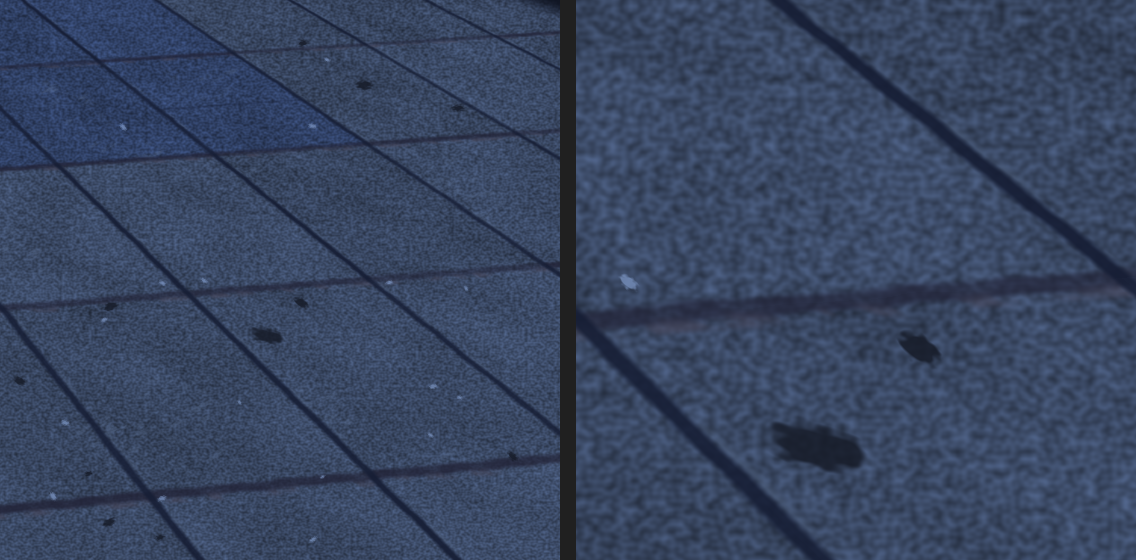
Left, the full canvas; right, a detail of the centre.
A WebGL 2 fragment shader for this texture:

```glsl
#version 300 es
precision highp float;
// Blue-grey paving slabs at dusk, seen obliquely. A projective matrix maps the
// canvas to slab units, where whole numbers are joints; gradient noise adds
// grain, stains and scuffs, and hashed cells scatter debris and pale flecks.

#define JOINT_HALF 0.019
#define JOINT_SOFT 0.008
#define JOINT_WOBBLE 0.012
#define SLAB_VARIATION 0.10
#define GRAIN 0.40
#define STAIN 0.20
#define SCUFF 0.42
#define DEBRIS_CELLS 8.0
#define FLECK_CELLS 15.0

uniform vec2 u_resolution;
out vec4 fragColor;

const vec3 SLAB_GREY = vec3(0.228, 0.285, 0.393);
const vec3 SLAB_BLUE = vec3(0.180, 0.248, 0.400);
const vec3 JOINT_DARK = vec3(0.085, 0.115, 0.205);
const vec3 JOINT_WARM = vec3(0.130, 0.135, 0.215);
const vec3 EDGE_PALE = vec3(0.310, 0.380, 0.500);
const vec3 EDGE_BROWN = vec3(0.275, 0.270, 0.350);
const vec3 DEBRIS = vec3(0.085, 0.105, 0.155);
const vec3 FLECK = vec3(0.480, 0.580, 0.760);

// Slab units to canvas: columns are the along, across and origin terms.
const mat3 SLAB_TO_CANVAS = mat3(
    0.4072, 0.03875, 0.01517,
    -0.2629, 0.43017, 0.21145,
    0.2669, 0.1146, 1.0);

vec2 hash2(vec2 p) {
    vec3 q = fract(p.xyx * vec3(0.1031, 0.1030, 0.0973));
    q += dot(q, q.yzx + 33.33);
    return fract((q.xx + q.yz) * q.zy);
}

float gradientNoise(vec2 p) {
    vec2 i = floor(p), f = p - i;
    vec2 s = f * f * f * (f * (f * 6.0 - 15.0) + 10.0);
    vec4 corner;
    for (int k = 0; k < 4; k++) {
        vec2 o = vec2(k & 1, k >> 1);
        float angle = 6.2832 * hash2(i + o + 71.0).x;
        corner[k] = dot(vec2(cos(angle), sin(angle)), f - o);
    }
    return 1.4 * mix(mix(corner.x, corner.y, s.x), mix(corner.z, corner.w, s.x), s.y);
}

float fbm(vec2 p) {
    float sum = 0.0, amp = 0.5;
    for (int k = 0; k < 4; k++) {
        sum += amp * gradientNoise(p);
        p = mat2(1.6, 1.2, -1.2, 1.6) * p + 9.7;
        amp *= 0.5;
    }
    return sum;
}

float band(float d, float halfWidth, float soft) {
    return 1.0 - smoothstep(halfWidth - soft, halfWidth + soft, abs(d));
}

// Tilted ellipse with a ragged rim; returns coverage.
float blot(vec2 d, vec2 radii, float tilt, float pixel) {
    float c = cos(tilt), s = sin(tilt);
    vec2 e = vec2(c * d.x + s * d.y, c * d.y - s * d.x) / radii;
    float edge = length(e) - 1.0 + 0.35 * gradientNoise(e * 1.8 + tilt * 9.0);
    float soft = 0.15 + pixel / min(radii.x, radii.y);
    return 1.0 - smoothstep(-soft, soft, edge);
}

// One small blot in a share of the cells of a jittered grid.
float scatter(vec2 p, float cells, float share, float size, float seed, float pixel) {
    vec2 id = floor(p * cells);
    vec2 jitter = hash2(id + seed), pick = hash2(id + seed + 37.0);
    vec2 centre = (id + 0.2 + 0.6 * jitter) / cells;
    vec2 radii = size * (0.6 + 0.7 * jitter.y) * vec2(1.4, 0.8);
    return step(pick.x, share) * blot(p - centre, radii, pick.y * 2.0 - 1.3, pixel);
}

void main() {
    vec2 p = gl_FragCoord.xy / u_resolution;
    float pixel = 1.0 / min(u_resolution.x, u_resolution.y);
    vec3 q = inverse(SLAB_TO_CANVAS) * vec3(p, 1.0);
    vec2 flatUv = q.xy / q.z;
    vec2 soft = JOINT_SOFT + 0.8 * vec2(length(vec2(dFdx(flatUv.x), dFdy(flatUv.x))),
                                        length(vec2(dFdx(flatUv.y), dFdy(flatUv.y))));
    vec2 uv = flatUv + JOINT_WOBBLE * vec2(fbm(flatUv * 7.0), fbm(flatUv * 7.0 + 40.0));
    vec2 slab = floor(uv), line = round(uv), d = uv - line;

    // Slab tone: a bluer batch at the far left, then stains and fine grain.
    float blueBatch = step(slab.x, 2.5) * step(1.5, slab.y);
    float tone = 1.0 + SLAB_VARIATION * (hash2(slab + 20.0).x - 0.5);
    tone += STAIN * fbm(flatUv * 2.6 + slab * 5.0);
    tone += GRAIN * (0.65 * gradientNoise(p * vec2(190.0, 230.0))
                   + 0.45 * gradientNoise(p * vec2(90.0, 120.0) + 13.0));
    vec3 color = mix(SLAB_GREY, SLAB_BLUE, 0.85 * blueBatch) * tone;

    // Pale streaked scuffs gathered in a few patches.
    float patches = smoothstep(0.12, 0.42, fbm(flatUv * 1.7 + 4.0));
    float streaks = smoothstep(0.02, 0.45, fbm(vec2(p.x + p.y, p.y - 0.6 * p.x) * vec2(22.0, 60.0)));
    color = mix(color, EDGE_PALE * 1.1, SCUFF * patches * streaks);

    // Worn rims beside the joints, then the joints themselves.
    float wear = smoothstep(-0.15, 0.35, fbm(flatUv * 9.0 + 17.0));
    color = mix(color, EDGE_PALE, 0.55 * wear * band(d.x - 0.027, 0.010, soft.x));
    color = mix(color, EDGE_BROWN, 0.60 * wear * band(d.y + 0.024, 0.016, soft.y));
    float columnDepth = mix(0.75, 0.95, hash2(vec2(line.x, slab.y) + 50.0).x);
    float rowDepth = mix(0.55, 0.92, hash2(vec2(slab.x, line.y) + 80.0).x) - 0.2 * wear;
    float splitSlab = step(length(slab - 2.0), 0.5);
    color = mix(color, JOINT_DARK, 0.45 * splitSlab * band(uv.y - 2.45, 0.006, soft.y));
    color = mix(color, JOINT_WARM, rowDepth * band(d.y, JOINT_HALF, soft.y));
    color = mix(color, JOINT_DARK, columnDepth * band(d.x, JOINT_HALF, soft.x));

    // Scattered debris, one larger leaf, and bright flecks.
    float litter = scatter(p, DEBRIS_CELLS, 0.13, 0.0075, 3.0, pixel);
    litter = max(litter, blot(p - vec2(0.478, 0.400), vec2(0.028, 0.012), -0.3, pixel));
    color = mix(color, DEBRIS, 0.85 * litter);
    color = mix(color, FLECK, 0.75 * scatter(p, FLECK_CELLS, 0.07, 0.0042, 11.0, pixel));

    // Deep shade in the far right corner.
    float shade = smoothstep(0.0, 0.04, p.y - 1.0 + 0.35 * (p.x - 0.88));
    fragColor = vec4(mix(color, JOINT_DARK * 0.6, 0.9 * shade), 1.0);
}
```
